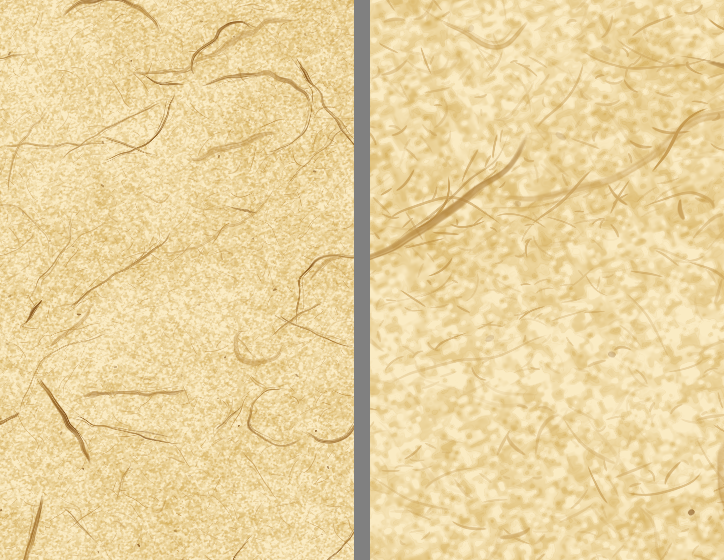
Left: the whole. Right: its middle third, enlarged.
Write a WebGL 1 fragment shader that draws this texture.

```glsl
precision highp float;

uniform vec2 u_resolution;

const float HALF_TURN = 3.14159265;
const vec3 PULP_LIGHT = vec3(0.98, 0.92, 0.765);
const vec3 PULP_DARK = vec3(0.87, 0.74, 0.45);
const vec3 FIBRE_TAN = vec3(0.75, 0.565, 0.26);
const vec3 FIBRE_BROWN = vec3(0.49, 0.29, 0.07);

float hash(vec2 p) {
  return fract(sin(dot(p, vec2(127.1, 311.7))) * 43758.5453);
}

vec2 hash2(vec2 p) {
  return vec2(hash(p), hash(p + 57.3));
}

vec2 rotate(vec2 p, float angle) {
  float c = cos(angle);
  float s = sin(angle);
  return vec2(c * p.x + s * p.y, c * p.y - s * p.x);
}

float noise(vec2 p) {
  vec2 cell = floor(p);
  vec2 f = fract(p);
  f = f * f * (3.0 - 2.0 * f);
  float low = mix(hash(cell), hash(cell + vec2(1.0, 0.0)), f.x);
  float high = mix(hash(cell + vec2(0.0, 1.0)), hash(cell + 1.0), f.x);
  return mix(low, high, f.y);
}

// Coordinates along and across an arc that passes through the origin
vec2 arcCoords(vec2 p, float angle, float curl) {
  vec2 q = rotate(p, angle);
  float radius = 1.0 / curl;
  float along = atan(q.x, radius - q.y) * radius;
  return vec2(along, length(q - vec2(0.0, radius)) - radius);
}

// Tapered stroke with soft edges
float stroke(vec2 arc, float halfLength, float width, float pixel) {
  float ratio = arc.x / halfLength;
  float taper = max(1.0 - ratio * ratio, 0.0);
  float w = width * sqrt(taper);
  float soft = max(0.3 * width, 0.5 * pixel);
  float edge = 1.0 - smoothstep(w - soft, w + soft, abs(arc.y));
  return edge * smoothstep(0.0, 0.35, taper);
}

// One short hair per grid cell, mostly lying sideways
float hairs(vec2 p, float size, float reach, float width, float seed, float pixel) {
  vec2 home = floor(p / size);
  float cover = 0.0;
  for (int y = -1; y <= 1; y++) {
    for (int x = -1; x <= 1; x++) {
      vec2 cell = home + vec2(float(x), float(y));
      vec2 spot = hash2(cell + seed);
      vec2 kind = hash2(cell + seed + 19.7);
      vec2 form = hash2(cell + seed + 83.1);
      float angle = (kind.x - 0.5) * 2.6 + step(0.5, spot.x) * HALF_TURN;
      float halfLength = size * reach * mix(0.35, 1.0, form.x);
      float curl = mix(0.05, 0.9, kind.y * kind.y) / halfLength;
      vec2 arc = arcCoords(p - (cell + spot) * size, angle, curl);
      float strength = mix(0.15, 1.0, form.y * form.y);
      cover = max(cover, strength * stroke(arc, halfLength, width, pixel));
    }
  }
  return cover;
}

// Crisp pulp grain, tan crevices between clumps, and cloudy thickness
float pulp(vec2 p, float cloud) {
  float grain = 0.56 * noise(rotate(p, 0.4) * vec2(300.0, 330.0));
  grain += 0.28 * noise(rotate(p, -0.6) * vec2(170.0, 190.0) + 31.0);
  grain += 0.16 * noise(rotate(p, 0.9) * 62.0 + 73.0);
  float ridge = noise(rotate(p, 0.15) * vec2(75.0, 120.0) + 7.0 * grain);
  float crevice = 1.0 - smoothstep(0.0, 0.22, abs(ridge - 0.5));
  return 0.33 + 1.75 * (grain - 0.5) + 0.15 * crevice + 0.5 * (cloud - 0.5);
}

// Long bast fibres: x is cover, y is darkness
vec2 longFibres(vec2 p, float aspect, float pixel) {
  vec2 result = vec2(0.0);
  for (int i = 0; i < 48; i++) {
    float id = float(i);
    vec2 cell = vec2(mod(id, 6.0), floor(id / 6.0));
    vec2 spot = (cell + hash2(vec2(id, 4.1)) * 1.4 - 0.2) / vec2(6.0, 8.0);
    vec2 form = hash2(vec2(id, 23.7));
    vec2 kind = hash2(vec2(id, 61.9));
    float curl = mix(0.8, 24.0, pow(form.x, 4.0));
    float halfLength = min(mix(0.025, 0.13, form.y), 1.9 / curl);
    float width = mix(0.0011, 0.0050, kind.x * kind.x);
    float angle = (hash(vec2(id, 97.3)) - 0.5) * 2.4 + step(0.5, fract(kind.y * 7.0)) * HALF_TURN;
    vec2 arc = arcCoords(p - spot * vec2(aspect, 1.0), angle, curl);
    float strand = noise(vec2(arc.x * 28.0, arc.y * 850.0) + id * 13.0);
    float patchy = noise(vec2(arc.x * 22.0, id * 5.3));
    float core = stroke(arc, halfLength, width, pixel);
    // A loose side strand splits away from the core
    vec2 split = arc + vec2(0.012, 0.003 + arc.x * 0.09);
    core = max(core, 0.55 * stroke(split, halfLength, 0.0009, pixel));
    float cover = core * mix(0.45, 1.0, kind.y) * mix(0.5, 1.2, strand);
    float darkness = kind.y * mix(0.25, 1.4, patchy) * mix(0.6, 1.1, strand);
    if (cover > result.x) result = vec2(cover, darkness);
  }
  return clamp(result, 0.0, 1.0);
}

void main() {
  float pixel = 1.0 / u_resolution.y;
  vec2 p = gl_FragCoord.xy * pixel;
  float aspect = u_resolution.x * pixel;

  // Gentle wander so that no fibre is a perfect arc
  vec2 wander = vec2(noise(p * 9.0), noise(p * 9.0 + 40.0)) - 0.5;
  vec2 kink = vec2(noise(p * 42.0), noise(p * 42.0 + 80.0)) - 0.5;
  vec2 bent = p + 0.035 * wander + 0.009 * kink;

  float cloud = 0.55 * noise(rotate(p, 0.3) * vec2(6.0, 9.0) + 11.0);
  cloud += 0.45 * noise(rotate(p, -0.2) * vec2(17.0, 26.0) + 29.0);
  vec3 color = mix(PULP_LIGHT, PULP_DARK, clamp(pulp(p, cloud), 0.0, 1.2));

  // Fine hairs, from short to long, matted where the sheet is thick
  float fine = 0.55 * hairs(bent, 0.013, 0.50, 0.0007, 3.0, pixel);
  fine = max(fine, 0.75 * hairs(bent, 0.024, 0.60, 0.0007, 71.0, pixel));
  fine = max(fine, 0.85 * hairs(bent, 0.045, 0.60, 0.0008, 151.0, pixel));
  fine = max(fine, 0.90 * hairs(bent, 0.085, 0.65, 0.0009, 307.0, pixel));
  color = mix(color, FIBRE_TAN, fine * mix(0.45, 1.2, cloud));

  // Small dark knots
  float knots = hairs(p, 0.10, 0.04, 0.0017, 509.0, pixel);
  color = mix(color, FIBRE_BROWN, 0.75 * knots);

  vec2 bast = longFibres(bent, aspect, pixel);
  color = mix(color, mix(FIBRE_TAN, FIBRE_BROWN, bast.y), bast.x);

  gl_FragColor = vec4(color, 1.0);
}
```
